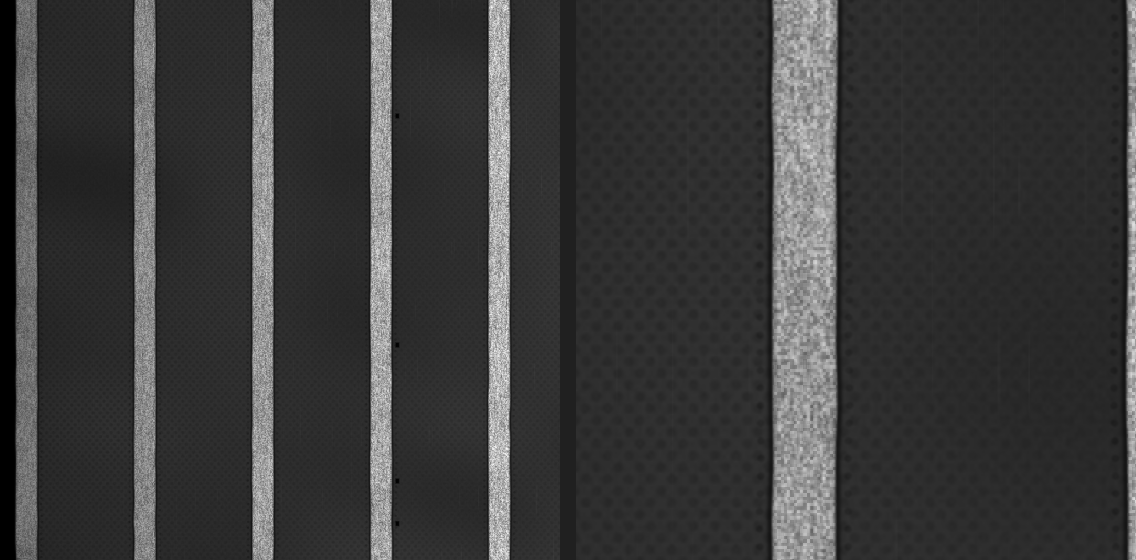
Left: the whole. Right: its middle third, enlarged.
Reproduce this pattern procedurally as a Shadertoy shader.

```glsl
// Dark perforated cloth with five pale, grainy vertical stripes, lit from the right.

float hash(vec2 p) {
    vec3 q = fract(vec3(p.xyx) * 0.1031);
    q += dot(q, q.yzx + 33.33);
    return fract((q.x + q.y) * q.z);
}

float noise(vec2 p) {
    vec2 i = floor(p), f = fract(p);
    f = f * f * (3.0 - 2.0 * f);
    return mix(mix(hash(i), hash(i + vec2(1, 0)), f.x),
               mix(hash(i + vec2(0, 1)), hash(i + vec2(1, 1)), f.x), f.y);
}

// Soft-edged spot on a grid whose alternate rows shift by half a cell.
float staggeredDots(vec2 p, vec2 cell) {
    vec2 g = p / cell;
    g.x += 0.5 * mod(floor(g.y), 2.0);
    vec2 d = (fract(g) - 0.5) * cell;
    return 1.0 - smoothstep(0.0012, 0.0046, length(d));
}

float boxDistance(vec2 p, vec2 halfSize) {
    vec2 d = abs(p) - halfSize;
    return length(max(d, 0.0)) + min(max(d.x, d.y), 0.0);
}

void mainImage(out vec4 fragColor, in vec2 fragCoord) {
    vec2 uv = fragCoord / iResolution.xy;
    float soft = max(1.0 / iResolution.y, 0.0012);
    float light = pow(uv.x, 0.6);

    // Repeat across: distance to the nearest stripe, with slightly frayed edges
    const float period = 0.211;
    float fromFirst = uv.x - 0.0475;
    float column = floor(fromFirst / period + 0.5);
    float x = fromFirst - column * period;
    float fray = 0.0014 * (noise(vec2(column * 17.0 + step(0.0, x) * 7.0, uv.y * 28.0)) - 0.5);
    float edge = abs(x + fray) - 0.0189;

    // Cloth: broad undulations, perforations and fine fibres
    float waves = noise(vec2(uv.x * 4.7 + 3.0, uv.y * 7.0 + uv.x * 1.5)) - 0.5;
    float cloth = 0.138 + 0.046 * light + 0.065 * waves * (0.5 + 0.5 * light);
    float holes = staggeredDots(uv, vec2(0.0128, 0.0070));
    cloth -= 0.026 * (holes - 0.3) * (0.65 + waves);
    cloth += 0.014 * (noise(uv * vec2(420.0, 380.0)) - 0.5);

    // Faint loose threads running down the cloth
    float thread = smoothstep(0.88, 1.0, noise(vec2(uv.x * 330.0, uv.y * 9.0)));
    cloth += 0.022 * thread * light;

    // Shaded seam and a row of stitches beside each stripe
    cloth *= 1.0 - 0.48 * exp(-pow((edge - 0.0015) / 0.0018, 2.0));
    float stitchY = (fract(uv.y / 0.0105) - 0.5) * 0.0105;
    float stitch = 1.0 - smoothstep(0.0010, 0.0032, length(vec2(edge - 0.0075, stitchY)));
    cloth -= 0.035 * stitch;

    // Stripe: bright specks, vertical yarns and slow wear
    float specks = noise(uv * vec2(460.0, 390.0)) + hash(floor(uv * 512.0)) - 1.0;
    float yarns = noise(vec2(uv.x * 420.0, uv.y * 65.0)) - 0.5;
    float wear = noise(vec2(column * 5.0, uv.y * 11.0)) - 0.5;
    float stripe = 0.375 + 0.345 * light + 0.06 * wear;
    stripe += (0.24 * specks + 0.17 * yarns) * (0.35 + 0.65 * light);
    stripe *= 1.0 - 0.18 * smoothstep(-0.004, 0.0, edge);
    float shade = mix(cloth, stripe, 1.0 - smoothstep(-soft, soft, edge));

    // Small black marks beside the fourth stripe
    vec4 markHeights = vec4(0.065, 0.141, 0.384, 0.793);
    for (int i = 0; i < 4; i++) {
        float d = boxDistance(uv - vec2(0.7096, markHeights[i]), vec2(0.0031, 0.0042));
        shade = mix(shade, 0.01, 1.0 - smoothstep(-soft, soft, d));
    }

    // Black margin at the left
    shade *= smoothstep(0.0270 - soft, 0.0270 + soft, uv.x + fray);
    fragColor = vec4(vec3(clamp(shade, 0.0, 1.0)), 1.0);
}
```
